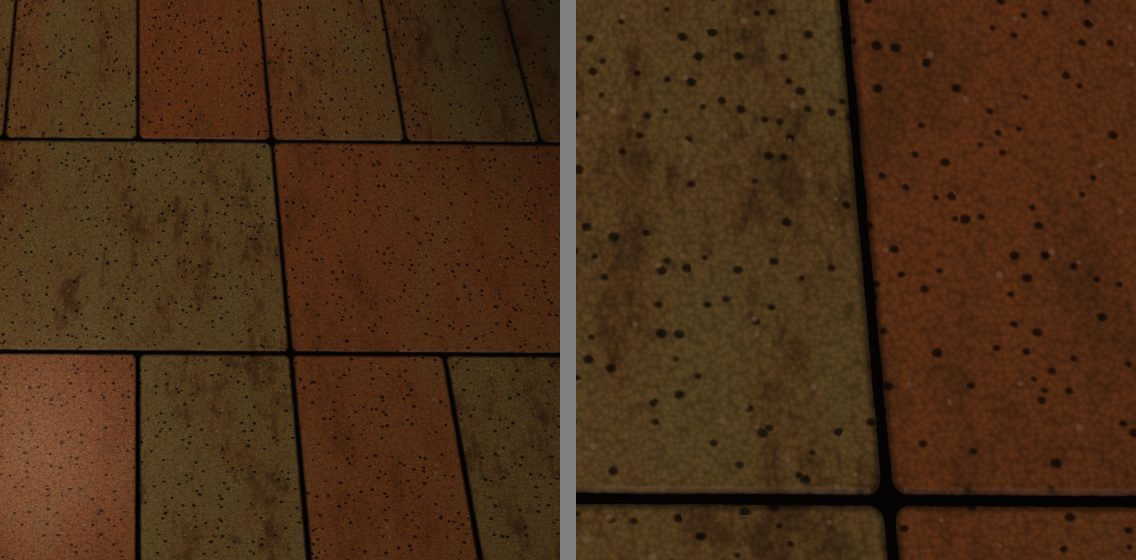
Left, the full canvas; right, a detail of the centre.
Give the GLSL for this texture, as a WebGL 2 fragment shader.

```glsl
#version 300 es
precision highp float;
// Rust and olive concrete pavers in three courses, seen at a slight slant.
// Joints fan out with a pitch that grows toward the viewer; layered sines
// stain each slab, and cellular noise adds its grain, pits and pale grit.
uniform vec2 u_resolution;
out vec4 fragColor;

const vec3 RUST = vec3(0.315, 0.160, 0.070);
const vec3 OLIVE = vec3(0.280, 0.215, 0.105);
const vec3 SOOT = vec3(0.150, 0.095, 0.050);
const vec3 JOINT = vec3(0.025, 0.017, 0.010);
const vec3 CHIP = vec3(0.420, 0.310, 0.240);
const vec3 SHEEN = vec3(0.170, 0.145, 0.135);

// Share of rust pigment per slab: near, middle and far course.
const float RUST_SHARE[15] = float[15](
    0.95, 0.08, 0.88, 0.10, 0.80,
    0.10, 0.92, 0.50, 0.50, 0.50,
    0.22, 0.98, 0.42, 0.20, 0.12);

float hash(vec2 p) {
    return fract(sin(dot(p, vec2(127.1, 311.7))) * 43758.545);
}

// Distance to the nearest scattered point, and that point's random id.
vec2 cellular(vec2 p) {
    vec2 cell = floor(p);
    vec2 nearest = vec2(9.0, 0.0);
    for (int j = -1; j <= 1; j++) {
        for (int i = -1; i <= 1; i++) {
            vec2 c = cell + vec2(i, j);
            vec2 point = c + vec2(hash(c), hash(c + 17.3));
            float d = distance(p, point);
            if (d < nearest.x) nearest = vec2(d, hash(c + 41.9));
        }
    }
    return nearest;
}

// Warped sines, turned and refined at each layer; about -1 to 1.
float layeredSines(vec2 p, float phase) {
    float sum = 0.0, weight = 0.5;
    for (int i = 0; i < 6; i++) {
        sum += weight * sin(p.x + 1.7 * sin(p.y + phase)) * cos(p.y - 1.3 * sin(p.x * 0.8));
        p = mat2(0.80, 0.60, -0.60, 0.80) * p * 1.85 + phase;
        weight *= 0.72;
    }
    return sum;
}

// Round spots on a random share of the cells.
float spots(vec2 p, float share, float radius, float blur) {
    vec2 c = cellular(p);
    float size = radius * (0.5 + 0.5 * fract(c.y * 91.7));
    return step(c.y, share) * (1.0 - smoothstep(size - blur, size + blur, c.x));
}

// Distance inward from a slab's edge, rounded at its corners.
float roundedInset(vec2 toEdge, float radius) {
    return radius - length(max(radius - toEdge, 0.0));
}

void main() {
    vec2 pos = gl_FragCoord.xy / u_resolution;
    float pixel = 1.0 / min(u_resolution.x, u_resolution.y);
    float nearness = 1.0 - pos.y;

    // Courses, with gently sloping joints between them
    float farJoint = mix(0.248, 0.257, pos.x);
    float nearJoint = mix(0.628, 0.634, pos.x);
    float course = step(nearness, nearJoint) + step(nearness, farJoint);
    bool wide = course == 1.0;

    // Slabs along a course; the middle course has wide ones
    float pitch = 0.217 + 0.089 * nearness;
    float across = (pos.x - 0.246) / pitch;
    float slabWidth = wide ? 2.5 : 1.0;
    float column = (across - (wide ? 1.0 : 0.0)) / slabWidth;
    float slab = floor(column);
    float along = fract(column);
    float seed = 6.28 * hash(vec2(slab, course) + 3.7);

    // Joint and edge shape
    float sideGap = min(along, 1.0 - along) * slabWidth * pitch;
    float endGap = min(abs(nearness - farJoint), abs(nearness - nearJoint));
    vec2 plane = vec2(across * 0.26, nearness);
    float chipping = layeredSines(plane * 60.0, seed);
    float inset = roundedInset(vec2(sideGap, endGap), 0.013) + 0.0005 * chipping;
    float halfJoint = 0.0014 + 0.0030 * nearness;
    float body = smoothstep(halfJoint - pixel, halfJoint + pixel, inset);

    // Pigment and stains, drawn out along the slab
    float cloud = layeredSines(plane * vec2(30.0, 11.0) + seed, seed);
    float mottle = layeredSines(plane * vec2(95.0, 60.0) - seed, seed + 2.0);
    int index = int(course) * 5 + int(clamp(slab + 1.0, 0.0, 4.0));
    float share = RUST_SHARE[index];
    float rustySide = (1.0 - smoothstep(0.08, 0.42, along)) * step(0.5, course);
    float rust = clamp(share + 0.32 * cloud + 0.45 * rustySide, 0.0, 1.0);
    vec3 color = mix(OLIVE, RUST, rust);
    float stain = smoothstep(0.0, 1.1, 0.75 * cloud + 0.6 * mottle + 0.25 * rustySide);
    color = mix(color, SOOT, stain * mix(0.75, 0.35, share));

    // Grain, pits and grit
    float grain = cellular(plane * 270.0).x + 0.6 * cellular(plane * 130.0).x;
    color *= 1.26 - 0.32 * grain + 0.05 * mottle;
    color *= 1.0 - 0.65 * spots(plane * vec2(85.0, 100.0), 0.20, 0.28, 0.12);
    color = mix(color, CHIP, 0.55 * spots(plane * 110.0 + 5.0, 0.05, 0.24, 0.10));

    // Dim bevel, with a worn pale rim on the edge toward the viewer
    float bevel = 1.0 - smoothstep(halfJoint, halfJoint + 0.005, inset);
    color *= 1.0 - 0.45 * bevel;
    float frontGap = course == 2.0 ? farJoint - nearness : (wide ? nearJoint - nearness : 1.0);
    float rim = 1.0 - smoothstep(0.001, 0.003, abs(frontGap - halfJoint - 0.0025));
    color = mix(color, CHIP, rim * (0.28 + 0.18 * chipping) * step(0.01, sideGap));

    // Falling light and a damp sheen at the near left
    float farCorner = 1.0 - smoothstep(0.0, 0.5, distance(vec2(pos.x, nearness), vec2(1.0, 0.0)));
    color *= 1.06 - 0.20 * pos.x * pos.x - 0.40 * farCorner;
    vec2 toSheen = (pos - vec2(0.06, 0.20)) / vec2(0.20, 0.24);
    color += SHEEN * exp(-dot(toSheen, toSheen)) * mix(0.35, 1.0, share) * (1.25 - 0.35 * grain);

    fragColor = vec4(mix(JOINT, color, body), 1.0);
}
```
